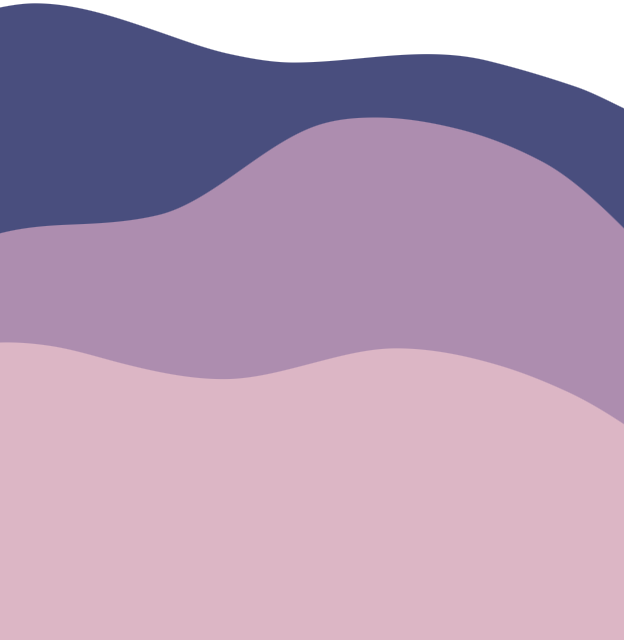
Reproduce this background procedurally as a Shadertoy shader.

```glsl
// Three flat, overlapping hills in navy, mauve and pink under a white sky.
// Each ridge is a smooth cubic Hermite curve through a few knots, and the
// hills are painted from back to front with antialiased edges.

const int KNOTS = 9;

// Ridge height at x; each knot holds (x, height, slope) in canvas units.
float ridge(float x, vec3 knots[KNOTS]) {
    float height = knots[0].y;
    for (int i = 0; i < KNOTS - 1; i++) {
        vec3 a = knots[i], b = knots[i + 1];
        if (x >= a.x) {
            float span = b.x - a.x;
            float t = clamp((x - a.x) / span, 0.0, 1.0);
            float s = 1.0 - t;
            height = mix(a.y, b.y, t * t * (3.0 - 2.0 * t))
                   + span * t * s * (a.z * s - b.z * t);
        }
    }
    return height;
}

// Fill everything below the ridge, with an edge about one pixel wide.
vec3 paintHill(vec3 behind, vec3 hillColor, vec2 uv, vec3 knots[KNOTS]) {
    float above = uv.y - ridge(uv.x, knots);
    float cover = clamp(0.5 - above / fwidth(above), 0.0, 1.0);
    return mix(behind, hillColor, cover);
}

void mainImage(out vec4 fragColor, in vec2 fragCoord) {
    vec2 uv = fragCoord / iResolution.xy;
    vec3 color = vec3(1.0);

    // Back hill: falls gently from the upper left
    color = paintHill(color, vec3(0.286, 0.306, 0.494), uv, vec3[KNOTS](
        vec3(0.0, 0.9883, 0.195), vec3(0.0561, 0.9948, 0.0),
        vec3(0.254, 0.9505, -0.335), vec3(0.369, 0.9154, -0.21),
        vec3(0.4706, 0.9023, 0.0), vec3(0.6845, 0.9154, 0.0),
        vec3(0.7821, 0.9049, -0.24), vec3(0.9225, 0.8646, -0.331),
        vec3(1.0, 0.8307, -0.468)));

    // Middle hill: a broad hump right of centre
    color = paintHill(color, vec3(0.678, 0.553, 0.686), uv, vec3[KNOTS](
        vec3(0.0, 0.6354, 0.253), vec3(0.1136, 0.6491, 0.039),
        vec3(0.254, 0.6641, 0.234), vec3(0.3877, 0.7357, 0.69),
        vec3(0.5147, 0.806, 0.29), vec3(0.6016, 0.8164, 0.0),
        vec3(0.7353, 0.7982, -0.244), vec3(0.869, 0.7474, -0.516),
        vec3(1.0, 0.6432, -0.974)));

    // Front hill: a shallow wave over the lower half
    color = paintHill(color, vec3(0.863, 0.714, 0.773), uv, vec3[KNOTS](
        vec3(0.0, 0.4648, 0.03), vec3(0.0802, 0.4596, -0.146),
        vec3(0.2005, 0.431, -0.244), vec3(0.3583, 0.4076, 0.0),
        vec3(0.4947, 0.431, 0.253), vec3(0.635, 0.4557, 0.0),
        vec3(0.8021, 0.4284, -0.292), vec3(0.9091, 0.388, -0.448),
        vec3(1.0, 0.3372, -0.643)));

    fragColor = vec4(color, 1.0);
}
```
